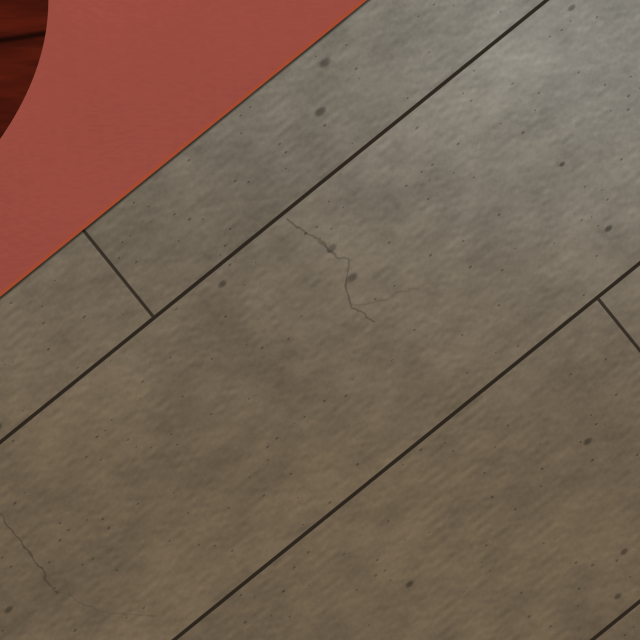
Give the GLSL for this texture, as a Shadertoy shader.

```glsl
// Diagonal staggered stone planks with dark joints, cracks and pits, and a red mat over the upper left corner.

const vec2 ALONG = vec2(0.7775, 0.629);   // direction of the long joints
const float PLANK_WIDTH = 0.411;
const float PLANK_LENGTH = 1.64;
const float ROW_SHIFT = 0.541;            // stagger from one row to the next
const float MAT_EDGE = 0.4165;

const vec3 STONE_WARM = vec3(0.425, 0.368, 0.292);
const vec3 STONE_GREY = vec3(0.455, 0.425, 0.375);
const vec3 SHEEN = vec3(0.085, 0.10, 0.115);
const vec3 JOINT = vec3(0.15, 0.125, 0.10);
const vec3 MAT_RED = vec3(0.60, 0.295, 0.25);
const vec3 MAT_RIM = vec3(0.66, 0.29, 0.16);
const vec3 WOOD_RED = vec3(0.29, 0.09, 0.05);

float hash(vec2 p) {
    return fract(sin(dot(p, vec2(127.1, 311.7))) * 43758.5453);
}

float noise(vec2 p) {
    vec2 i = floor(p), f = fract(p);
    f = f * f * (3.0 - 2.0 * f);
    return mix(mix(hash(i), hash(i + vec2(1, 0)), f.x),
               mix(hash(i + vec2(0, 1)), hash(i + vec2(1, 1)), f.x), f.y);
}

float fbm(vec2 p) {
    float sum = 0.0, amp = 0.5;
    for (int i = 0; i < 5; i++) {
        sum += amp * noise(p);
        p = mat2(1.6, 1.2, -1.2, 1.6) * p + 7.3;
        amp *= 0.5;
    }
    return sum;
}

// Coverage of a line with the given half width at distance d
float line(float d, float halfWidth, float aa) {
    return 1.0 - smoothstep(halfWidth - aa, halfWidth + aa, abs(d));
}

float segment(vec2 p, vec2 a, vec2 b) {
    vec2 pa = p - a, ba = b - a;
    return length(pa - ba * clamp(dot(pa, ba) / dot(ba, ba), 0.0, 1.0));
}

// Small oval pits, one candidate per grid cell
float pits(vec2 p, float cells, float chance) {
    vec2 q = p * cells, id = floor(q);
    vec2 centre = 0.3 + 0.4 * vec2(hash(id + 3.1), hash(id + 8.7));
    vec2 d = (fract(q) - centre) * vec2(1.0, 1.7);
    float radius = 0.1 + 0.16 * hash(id + 5.3);
    return step(hash(id), chance) * (1.0 - smoothstep(radius * 0.3, radius, length(d)));
}

// Hairline cracks, made ragged by bending the plane
float cracks(vec2 p, float aa) {
    vec2 w = p + 0.035 * (vec2(fbm(p * 22.0), fbm(p * 22.0 + 40.0)) - 0.48);
    float d = min(segment(w, vec2(0.45, 0.66), vec2(0.535, 0.60)),
                  segment(w, vec2(0.535, 0.60), vec2(0.55, 0.52)));
    d = min(d, segment(w, vec2(0.55, 0.52), vec2(0.59, 0.50)));
    d = min(d, segment(w, vec2(-0.02, 0.225), vec2(0.095, 0.07)));
    float faint = min(segment(w, vec2(0.095, 0.07), vec2(0.25, 0.035)),
                      segment(w, vec2(0.55, 0.525), vec2(0.66, 0.54)));
    float broken = 0.45 + 0.55 * noise(p * 45.0);
    return broken * max(line(d, 0.0014, aa), 0.4 * line(faint, 0.0014, aa));
}

vec3 stone(vec2 p, vec2 q, vec2 plank, float aa) {
    vec3 col = mix(STONE_WARM, STONE_GREY, smoothstep(0.2, 0.95, p.y));
    col += SHEEN * exp(-5.0 * dot(p - vec2(0.96, 1.0), p - vec2(0.96, 1.0)));
    vec2 local = q + plank * 3.7;
    float clouds = fbm(local * 5.0) - 0.48;
    float mottle = fbm(local * vec2(22.0, 30.0)) - 0.48;
    vec2 g = local * vec2(85.0, 140.0);
    float relief = noise(g) - noise(g + vec2(0.3, 0.6));
    float grain = noise(local * 260.0) - 0.5;
    float shade = 1.0 + 0.20 * clouds + 0.20 * mottle + 0.09 * relief + 0.05 * grain;
    shade += 0.06 * (hash(plank + 0.5) - 0.5);
    shade -= 0.22 * pits(local, 55.0, 0.10) + 0.28 * pits(local, 17.0, 0.06);
    return col * shade * (1.0 - 0.28 * cracks(p, aa));
}

vec3 mat(vec2 p, float edge, float aa) {
    vec3 col = MAT_RED * (0.94 + 0.07 * p.y + 0.05 * (fbm(p * 6.0) - 0.48));
    col *= 1.0 + 0.035 * (noise(p * vec2(120.0, 300.0)) - 0.5);
    col = mix(col, MAT_RIM, 0.7 * (1.0 - smoothstep(0.003, 0.008, edge)));
    // Dark wood showing past the curved side
    float drop = 1.0 - p.y;
    float curve = p.x - 0.0755 + 1.6 * drop * drop;
    float fibre = fbm(p * vec2(14.0, 90.0));
    vec3 wood = WOOD_RED * (0.7 + 0.6 * fibre);
    wood *= 1.0 - 0.6 * line(p.y - 0.937 - 0.15 * p.x, 0.004, 0.004);
    return mix(wood, col, smoothstep(-aa, aa, curve));
}

void mainImage(out vec4 fragColor, in vec2 fragCoord) {
    vec2 p = fragCoord / iResolution.y;
    float aa = 0.8 / iResolution.y;

    // Plank coordinates: x along the planks, y across them
    vec2 q = vec2(dot(p, ALONG), dot(p, vec2(-ALONG.y, ALONG.x)));
    float across = (q.y + 0.171) / PLANK_WIDTH;
    float row = floor(across);
    float along = (q.x + 0.037 - row * ROW_SHIFT) / PLANK_LENGTH;
    vec2 plank = vec2(floor(along), row);

    // Distances to the nearest long and short joints
    float longJoint = (fract(across + 0.5) - 0.5) * PLANK_WIDTH;
    float endJoint = (fract(along + 0.5) - 0.5) * PLANK_LENGTH;
    float joint = max(line(longJoint, 0.0028, aa), 0.85 * line(endJoint, 0.0025, aa));
    vec3 col = mix(stone(p, q, plank, aa), JOINT, 0.92 * joint);

    // Mat with a thin contact shadow
    float edge = q.y - MAT_EDGE;
    col *= 1.0 - 0.6 * smoothstep(-0.006, 0.0, edge);
    col = mix(col, mat(p, edge, aa), smoothstep(-aa, aa, edge));
    fragColor = vec4(col, 1.0);
}
```
